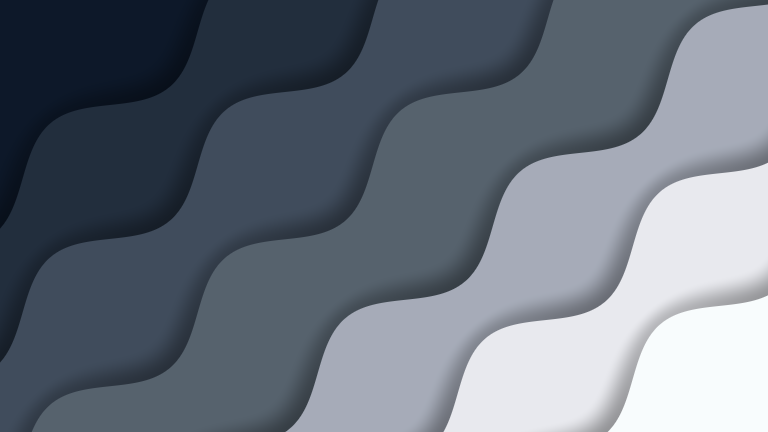
A WebGL 1 fragment shader for this background:

```glsl
precision highp float;
// Stacked paper sheets with wavy diagonal edges, from navy at the upper left
// to white at the lower right. Each sheet is a half plane bounded by a rotated
// sine wave, and casts a soft shadow on the sheets behind it.

uniform vec2 u_resolution;

#define WAVE_AXIS vec2(0.766, 0.643)
#define WAVE_PERIOD 0.529
#define WAVE_HEIGHT 0.0565
#define SHADOW_WIDTH 0.060
#define SHADOW_STRENGTH 0.29
#define HOLLOW_BOOST 0.25

const float TAU = 6.2831853;

// Lays one sheet over the colour behind it; anchor is a rising zero of its wave.
vec3 addSheet(vec3 behind, vec2 p, vec2 anchor, vec3 sheetColor) {
    vec2 rel = p - anchor;
    float along = dot(rel, WAVE_AXIS);
    float across = dot(rel, vec2(WAVE_AXIS.y, -WAVE_AXIS.x));

    // Distance to the wave, corrected by its slope; positive on the sheet
    float waveNumber = TAU / WAVE_PERIOD;
    float phase = along * waveNumber;
    float wave = sin(phase);
    float slope = WAVE_HEIGHT * waveNumber * cos(phase);
    float dist = (across - WAVE_HEIGHT * wave) / sqrt(1.0 + slope * slope);

    // Shadow in front of the edge, wider and deeper in the hollows
    float hollow = 1.0 + HOLLOW_BOOST * wave;
    float fade = 1.0 - smoothstep(0.0, SHADOW_WIDTH * hollow, -dist);
    vec3 shaded = behind * (1.0 - SHADOW_STRENGTH * hollow * fade);

    // Smooth edge, about one pixel wide
    float coverage = clamp(0.5 + dist * u_resolution.y, 0.0, 1.0);
    return mix(shaded, sheetColor, coverage);
}

void main() {
    // Canvas heights as units, origin at the lower left
    vec2 p = gl_FragCoord.xy / u_resolution.y;

    vec3 navy     = vec3(0.050, 0.094, 0.160);
    vec3 ink      = vec3(0.133, 0.180, 0.240);
    vec3 slate    = vec3(0.250, 0.298, 0.360);
    vec3 steel    = vec3(0.337, 0.384, 0.427);
    vec3 lavender = vec3(0.650, 0.672, 0.722);
    vec3 mist     = vec3(0.910, 0.914, 0.933);
    vec3 white    = vec3(0.973, 0.988, 0.992);

    // Sheets from back to front
    vec3 color = navy;
    color = addSheet(color, p, vec2(0.255, 0.757), ink);
    color = addSheet(color, p, vec2(0.255, 0.447), slate);
    color = addSheet(color, p, vec2(0.255, 0.106), steel);
    color = addSheet(color, p, vec2(0.938, 0.306), lavender);
    color = addSheet(color, p, vec2(1.262, 0.259), mist);
    color = addSheet(color, p, vec2(1.667, 0.292), white);

    gl_FragColor = vec4(color, 1.0);
}
```
